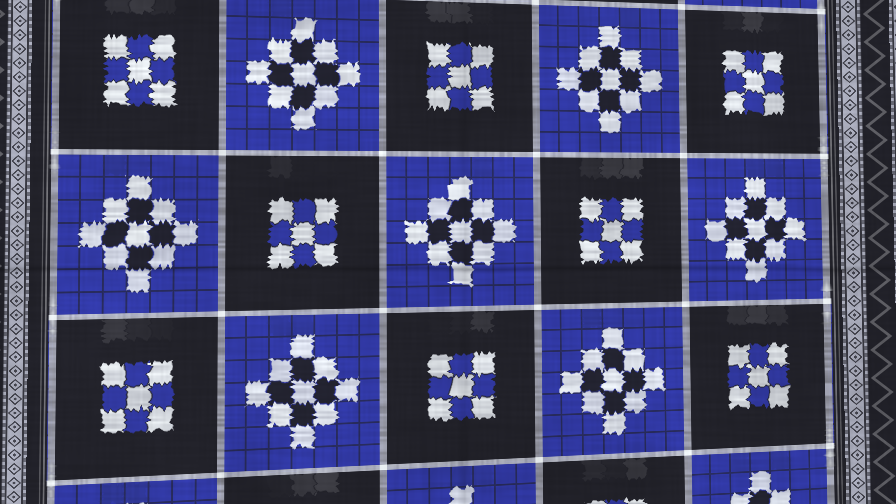
This pattern is drawn by a WebGL 2 fragment shader. Its source:

```glsl
#version 300 es
precision highp float;
uniform vec2 u_resolution;
out vec4 fragColor;

const vec3 BLACK = vec3(0.13, 0.13, 0.16);
const vec3 BLUE = vec3(0.19, 0.22, 0.64);
const vec3 DARK_BLUE = vec3(0.16, 0.19, 0.44);
const vec3 GREY = vec3(0.44, 0.44, 0.46);
const vec3 SILVER = vec3(0.66, 0.67, 0.73);
const vec3 WHITE = vec3(0.92, 0.94, 0.95);

float hash(vec2 p) {
  vec3 q = fract(p.xyx * vec3(0.1031, 0.1030, 0.0973));
  q += dot(q, q.yzx + 33.33);
  return fract((q.x + q.y) * q.z);
}

float noise(vec2 p) {
  vec2 i = floor(p), f = fract(p);
  f *= f * (3.0 - 2.0 * f);
  return mix(mix(hash(i), hash(i + vec2(1, 0)), f.x),
             mix(hash(i + vec2(0, 1)), hash(i + vec2(1, 1)), f.x), f.y);
}

// Soft stroke of the given half width around distance zero
float stroke(float d, float halfWidth, float aa) {
  return 1.0 - smoothstep(halfWidth - aa * 0.5, halfWidth + aa * 0.5, abs(d));
}

// Blue and black panels with tie-dyed squares
vec3 panel(vec2 cell, vec2 local, vec2 fray, float aa) {
  bool isBlue = mod(cell.x + cell.y, 2.0) < 0.5;
  vec3 ground = isBlue ? BLUE : BLACK;
  vec2 toLine = 0.5 - abs(local - floor(local + 0.5));
  float check = max(stroke(toLine.x, 0.04, aa), stroke(toLine.y, 0.04, aa));
  if (isBlue) ground = mix(ground, BLACK, check * 0.6);

  vec2 m = local + (fray - 0.5) * 0.3;
  vec2 id = floor(m + 0.5);
  vec2 f = abs(m - id);
  float square = 1.0 - smoothstep(0.43, 0.5 + aa * 0.5, max(f.x, f.y));
  float reach = isBlue ? abs(id.x) + abs(id.y) : 2.0 * max(abs(id.x), abs(id.y));
  bool light = mod(id.x + id.y, 2.0) < 0.5;
  float wear = hash(cell * 7.0 + id + 40.0);

  if (reach < 2.5) {
    vec3 dye = light ? mix(SILVER, WHITE, 0.55 + 0.45 * fray.x) : (isBlue ? BLACK : BLUE);
    ground = mix(ground, dye, square * (light ? 0.9 + 0.1 * wear : 0.95));
  } else if (id.y == -3.0 && abs(id.x) < 1.5) {
    // Faint misplaced dye above the motif
    ground = mix(ground, isBlue ? DARK_BLUE : GREY, square * wear * 0.35);
  }
  return ground;
}

// Woven side bands, measured outward from the cloth edge
vec3 sideBorder(float e, float bandStart, float y, float aa) {
  vec3 col = BLACK;
  col = mix(col, GREY, stroke(e - 0.13, 0.015, aa) + 0.7 * stroke(e - 0.2, 0.012, aa));
  float b = e - bandStart;
  if (b < 0.0) return col;
  b = mod(b, 0.95);
  float c = b / 0.43 - 0.5;
  vec2 q = vec2(c, fract(y / 0.25) - 0.5);
  float diamond = abs(q.x) * 1.5 + abs(q.y);
  float ink = stroke(diamond - 0.38, 0.06, aa * 3.0) + stroke(diamond, 0.12, aa * 3.0);
  float rail = stroke(abs(c) - 0.34, 0.035, aa * 2.5);
  float ladder = smoothstep(0.36, 0.4, abs(c)) * step(0.5, fract(y / 0.125));
  vec3 band = mix(SILVER, BLACK, clamp(ink * 0.75 + rail + ladder * 0.5, 0.0, 0.85));
  // Zigzag strip between the two bands
  float zig = 0.68 + 0.16 * (abs(fract(y / 0.5) - 0.5) * 4.0 - 1.0);
  vec3 strip = mix(BLACK, GREY, 0.75 * stroke(b - zig, 0.04, aa * 2.0));
  return mix(band, strip, smoothstep(-aa, aa, b - 0.43));
}

void main() {
  vec2 p = gl_FragCoord.xy / u_resolution * vec2(16.0, 9.0);
  p.y = 9.0 - p.y;
  float aa = 9.0 / u_resolution.y;
  float crease = stroke(p.y - 4.78 - 0.04 * noise(p * 0.8), 0.03, 0.12)
               + 0.6 * stroke(p.x - 8.3, 0.03, 0.25);

  // Panels narrow toward the right, and the sides spread downward
  p.x -= (p.y / 9.0 - 0.5) * mix(-0.125, 0.21, p.x / 16.0);
  float t = (p.x - 0.96) / 13.8;
  float rowHeight = 2.96 - 0.375 * t;
  vec2 grid = vec2((3.06 - sqrt(9.3636 - 0.242 * (p.x - 0.96))) / 0.121,
                   (p.y - 2.71 - 0.083 * t) / rowHeight);
  vec2 fray = vec2(noise(vec2(p.x * 1.5, p.y * 22.0)),
                   noise(vec2(p.x * 22.0, p.y * 1.5) + 71.0));
  vec3 col = panel(floor(grid), (fract(grid) - 0.5) / 0.14, fray, aa / 0.4);

  // Pale dividing threads, brightest where they cross
  vec2 toGrid = abs(fract(grid + 0.5) - 0.5) * vec2(3.06 - 0.121 * grid.x, rowHeight);
  float upright = stroke(toGrid.x, 0.065, aa);
  float level = stroke(toGrid.y, 0.048, aa);
  col = mix(col, mix(GREY, SILVER, 0.35 + 0.65 * fray.x), upright * 0.95);
  col = mix(col, mix(SILVER, WHITE, 0.4 * fray.y), level * 0.92);
  col = mix(col, WHITE, upright * level);

  // Side borders and loose threads at the cloth edge
  bool isLeft = p.x < 8.0;
  float e = isLeft ? 0.96 - p.x : p.x - 14.75;
  vec3 border = sideBorder(e, isLeft ? 0.44 : 0.27, p.y, aa);
  col = mix(col, border, smoothstep(0.07, 0.07 + aa, e));
  float loose = (1.0 - smoothstep(0.02, 0.15, abs(e) + 0.16 * fray.x))
              * (1.0 - smoothstep(0.2, 0.5, toGrid.y));
  col = mix(col, WHITE, loose * 0.8);

  // Weave grain and soft folds
  col *= 0.93 + 0.08 * fray.x + 0.06 * fray.y;
  col *= 0.95 + 0.1 * noise(p * vec2(0.9, 0.6) + 9.0);
  col *= 1.0 - 0.22 * clamp(crease, 0.0, 1.0);
  fragColor = vec4(col, 1.0);
}
```
